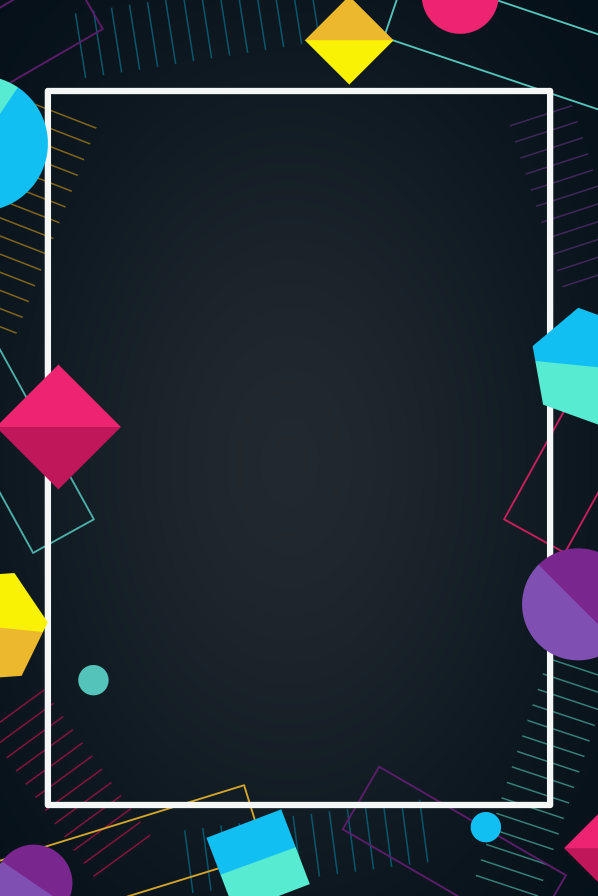
A WebGL 1 fragment shader for this background:

```glsl
precision mediump float;
// A dark poster background: a white frame ringed by two-tone circles and
// polygons, over thin rotated rectangles and hatched strips. Everything is a
// signed distance on a 512 by 768 design grid with the origin at lower left.

uniform vec2 u_resolution;

const vec2 GRID = vec2(512.0, 768.0);
const float TAU = 6.28319;

const vec2 GLOW_CENTRE = vec2(248.0, 372.0);
const vec2 GLOW_REACH = vec2(380.0, 570.0);
const vec2 FRAME_HALF = vec2(215.0, 306.0);
const float FRAME_STROKE = 2.7;
const float OUTLINE_STROKE = 0.8;
const float HATCH_STROKE = 0.65;

const vec3 NIGHT_CORE = vec3(0.128, 0.160, 0.185);
const vec3 NIGHT_EDGE = vec3(0.02, 0.065, 0.10);
const vec3 WHITE = vec3(0.96, 0.97, 0.97);
const vec3 BLUE = vec3(0.07, 0.75, 0.95);
const vec3 MINT = vec3(0.34, 0.92, 0.82);
const vec3 SEA = vec3(0.33, 0.77, 0.73);
const vec3 PINK = vec3(0.93, 0.14, 0.44);
const vec3 CRIMSON = vec3(0.75, 0.09, 0.35);
const vec3 YELLOW = vec3(0.98, 0.95, 0.02);
const vec3 AMBER = vec3(0.92, 0.72, 0.18);
const vec3 PLUM = vec3(0.48, 0.15, 0.56);
const vec3 LILAC = vec3(0.50, 0.31, 0.70);

vec3 canvas;   // colour painted so far
vec2 point;    // current place on the design grid
float pixel;   // width of one pixel in grid units

vec2 localAxes(vec2 centre, float angle) {
  vec2 q = point - centre;
  float c = cos(angle), s = sin(angle);
  return vec2(c * q.x + s * q.y, c * q.y - s * q.x);
}

float coverage(float d) {
  return clamp(0.5 - d / pixel, 0.0, 1.0);
}

void paint(float d, vec3 ink) {
  canvas = mix(canvas, ink, coverage(d));
}

float box(vec2 q, vec2 halfSize) {
  vec2 d = abs(q) - halfSize;
  return min(max(d.x, d.y), 0.0) + length(max(d, 0.0));
}

float disc(vec2 centre, float radius) {
  return length(point - centre) - radius;
}

// Regular polygon with its first corner at the given angle
float polygon(vec2 centre, float radius, float sides, float angle) {
  vec2 q = localAxes(centre, angle);
  float sector = TAU / sides;
  float a = mod(atan(q.y, q.x), sector) - 0.5 * sector;
  return length(q) * cos(a) - radius * cos(0.5 * sector);
}

// Fills a shape with two colours, parted by a line through its centre
void paintSplit(float d, vec2 centre, float angle, vec3 upper, vec3 lower) {
  float above = coverage(-localAxes(centre, angle).y);
  paint(d, mix(lower, upper, above));
}

void outline(vec2 centre, vec2 halfSize, float angle, vec3 ink) {
  float d = box(localAxes(centre, angle), halfSize);
  paint(abs(d) - OUTLINE_STROKE, ink);
}

// Strip of parallel strokes, stacked along its local x axis
void hatch(vec2 centre, vec2 halfSize, float angle, float gap, vec3 ink) {
  vec2 q = localAxes(centre, angle);
  float stroke = abs(mod(q.x + halfSize.x, gap) - 0.5 * gap) - HATCH_STROKE;
  paint(max(stroke, box(q, halfSize)), ink);
}

void main() {
  point = gl_FragCoord.xy / u_resolution * GRID;
  pixel = GRID.x / u_resolution.x;

  // Soft glow
  float fade = length((point - GLOW_CENTRE) / GLOW_REACH);
  canvas = mix(NIGHT_CORE, NIGHT_EDGE, smoothstep(0.0, 1.0, fade));

  // Hatched strips
  hatch(vec2(166.0, 744.0), vec2(106.0, 28.0), 0.155, 15.6, BLUE * 0.45);
  hatch(vec2(265.0, 43.0), vec2(112.0, 27.0), 0.13, 15.6, BLUE * 0.45);
  hatch(vec2(22.0, 580.0), vec2(101.0, 28.0), 1.20, 14.5, AMBER * 0.55);
  hatch(vec2(485.0, 602.0), vec2(82.0, 28.0), 1.886, 14.5, LILAC * 0.5);
  hatch(vec2(60.0, 95.0), vec2(86.0, 30.0), -0.94, 14.0, PINK * 0.55);
  hatch(vec2(464.0, 99.0), vec2(102.0, 28.0), 1.25, 14.0, SEA * 0.65);

  // Thin rectangles
  outline(vec2(457.0, 725.0), vec2(125.0, 30.5), -0.325, SEA);
  outline(vec2(21.0, 739.0), vec2(60.0, 30.0), 0.525, PLUM * 0.75);
  outline(vec2(6.0, 396.0), vec2(29.7, 100.0), 0.505, SEA * 0.9);
  outline(vec2(506.0, 396.0), vec2(29.7, 100.0), -0.505, PINK * 0.85);
  outline(vec2(113.0, 33.0), vec2(110.0, 30.8), 0.30, AMBER * 0.9);
  outline(vec2(389.0, 37.5), vec2(92.5, 31.0), -0.527, PLUM * 0.75);

  // Frame
  paint(abs(box(point - 0.5 * GRID, FRAME_HALF)) - FRAME_STROKE, WHITE);

  // Circles
  vec2 c = vec2(-17.0, 645.0);
  paintSplit(disc(c, 58.0), c, 0.98, MINT, BLUE);
  c = vec2(495.0, 250.0);
  paintSplit(disc(c, 48.0), c, -0.785, PLUM, LILAC);
  c = vec2(29.0, 11.0);
  paintSplit(disc(c, 33.0), c, -0.6, PLUM, LILAC);
  paint(disc(vec2(394.0, 772.0), 33.0), PINK);
  paint(disc(vec2(80.0, 185.0), 13.0), SEA);
  paint(disc(vec2(416.0, 59.0), 13.0), BLUE);

  // Polygons
  c = vec2(299.0, 733.5);
  paintSplit(polygon(c, 38.0, 4.0, 0.0), c, 0.0, AMBER, YELLOW);
  c = vec2(50.0, 402.0);
  paintSplit(polygon(c, 53.5, 4.0, 0.0), c, 0.0, PINK, CRIMSON);
  c = vec2(518.0, 41.0);
  paintSplit(polygon(c, 35.0, 4.0, 0.0), c, 0.0, PINK, CRIMSON);
  c = vec2(221.0, 30.0);
  paintSplit(polygon(c, 48.5, 4.0, 1.15), c, 0.35, BLUE, MINT);
  c = vec2(504.0, 454.0);
  paintSplit(polygon(c, 51.0, 6.0, 0.70), c, -0.1, BLUE, MINT);
  c = vec2(-10.0, 231.0);
  paintSplit(polygon(c, 51.0, 6.0, 0.07), c, -0.1, YELLOW, AMBER);

  gl_FragColor = vec4(canvas, 1.0);
}
```
